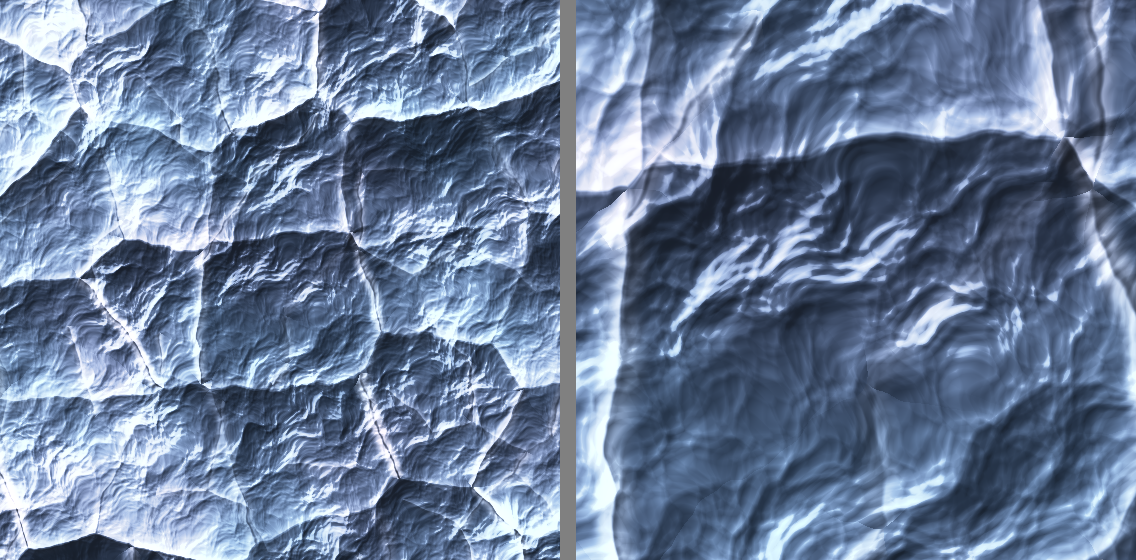
Left, the full canvas; right, a detail of the centre.
A Shadertoy shader for this texture:

```glsl
// Crumpled icy-blue sheet: warped Voronoi creases split it into tilted facets,
// each with a pale rim above and a shadow below. Layered cellular noise adds a
// fine rocky grain with white flecks; the summed tone picks from a blue ramp.

const mat2 TURN = mat2(0.8, 0.6, -0.6, 0.8);
const vec2 LIGHT = vec2(-0.6, 0.8);
const int STOPS = 6;
const vec3 BLUES[STOPS] = vec3[STOPS](
    vec3(0.15, 0.20, 0.28), vec3(0.27, 0.34, 0.46), vec3(0.38, 0.47, 0.62),
    vec3(0.51, 0.61, 0.78), vec3(0.66, 0.77, 0.92), vec3(0.87, 0.93, 0.98));
const float LEVELS[STOPS] = float[STOPS](0.065, 0.235, 0.435, 0.61, 0.76, 0.915);

struct Crease {
    float dist;      // distance to the nearest cell border
    float strength;  // random value shared by both sides of the border
    vec2 normal;     // direction from this cell to its neighbour
    vec2 offset;     // position relative to the cell site
    vec2 id;
};

vec2 hash2(vec2 p) {
    vec3 q = fract(vec3(p.xyx) * vec3(0.1031, 0.1030, 0.0973));
    q += dot(q, q.yzx + 33.33);
    return fract((q.xx + q.yz) * q.zy);
}

vec2 site(vec2 id) {
    return id + 0.5 + 0.68 * (hash2(id + 17.0) - 0.5);
}

// Layered sines, each bent by a second sine.
float waves(vec2 p) {
    float sum = 0.0, amp = 1.0;
    for (int i = 0; i < 4; i++) {
        p = TURN * p * 1.7 + 1.3;
        sum += amp * sin(p.x + 1.5 * sin(p.y));
        amp *= 0.6;
    }
    return sum;
}

// Squared distance to the nearest scattered point.
float pits(vec2 p) {
    vec2 cell = floor(p);
    float nearest = 4.0;
    for (int y = -1; y <= 1; y++)
    for (int x = -1; x <= 1; x++) {
        vec2 id = cell + vec2(x, y);
        vec2 r = id + hash2(id) - p;
        nearest = min(nearest, dot(r, r));
    }
    return nearest;
}

// Rough height, slightly stretched along the rising diagonal.
float rockHeight(vec2 p) {
    p += 0.008 * vec2(waves(p * 14.0), waves(p * 14.0 + 5.0));
    p = vec2(dot(p, vec2(0.64, 0.77)) * 8.0, dot(p, vec2(-0.77, 0.64)) * 11.0);
    float sum = 0.0, amp = 0.8;
    for (int i = 0; i < 5; i++) {
        sum += amp * pits(p);
        p = mat2(0.8, 0.6, -0.6, 0.8) * p * 2.03 + 7.7;
        amp *= 0.47;
    }
    return sum;
}

Crease findCrease(vec2 p) {
    vec2 cell = floor(p), home = cell, toHome = vec2(4.0);
    for (int y = -1; y <= 1; y++)
    for (int x = -1; x <= 1; x++) {
        vec2 id = cell + vec2(x, y);
        vec2 r = site(id) - p;
        if (dot(r, r) < dot(toHome, toHome)) { toHome = r; home = id; }
    }
    Crease c = Crease(4.0, 0.0, vec2(0.0, 1.0), -toHome, home);
    for (int y = -2; y <= 2; y++)
    for (int x = -2; x <= 2; x++) {
        if (x == 0 && y == 0) continue;
        vec2 id = home + vec2(x, y);
        vec2 r = site(id) - p;
        vec2 n = normalize(r - toHome);
        float d = dot(0.5 * (toHome + r), n);
        if (d < c.dist) {
            c.dist = d;
            c.normal = n;
            c.strength = hash2(id + home + 5.0).x;
        }
    }
    return c;
}

// Returns the tone of facets and folds in x, and the pale band mask in y.
vec2 foldTone(vec2 p, float scale, float facet, float weakest, float width) {
    Crease c = findCrease(p * scale);
    float d = c.dist / scale;
    float strength = mix(weakest, 1.0, smoothstep(0.1, 0.8, c.strength));
    float lit = 0.3 * c.normal.x - c.normal.y;
    float rim = smoothstep(-0.5, 0.6, lit);
    vec2 rnd = hash2(c.id + 31.0);
    float tilt = dot(c.offset, vec2(rnd.x - 0.5, -1.0));
    float band = (1.0 - smoothstep(0.2 * width, 1.2 * width, d)) * (1.0 - 0.6 * abs(lit));
    float shadow = 0.7 * exp(-d / (3.5 * width)) + 0.6 * exp(-d / (0.3 * width));
    float fold = 1.8 * rim * exp(-d / width) - (1.0 - rim) * shadow + 1.7 * band;
    float tone = facet * (1.5 * tilt + rnd.y - 0.5) + strength * fold;
    return vec2(tone * smoothstep(0.0, 0.003, d), band * strength);
}

vec3 blueRamp(float t) {
    vec3 color = BLUES[0] * mix(0.6, 1.0, smoothstep(0.0, LEVELS[0], t));
    for (int i = 1; i < STOPS; i++)
        color = mix(color, BLUES[i], clamp((t - LEVELS[i - 1]) / (LEVELS[i] - LEVELS[i - 1]), 0.0, 1.0));
    return color * (1.0 + 0.1 * smoothstep(0.92, 1.0, t));
}

void mainImage(out vec4 fragColor, in vec2 fragCoord) {
    vec2 uv = fragCoord / iResolution.y;

    // Creases: broad folds, then sparse finer ones, with wandering borders
    vec2 bent = uv + 0.012 * vec2(waves(uv * 5.0), waves(uv * 5.0 + 9.0));
    bent += 0.0016 * vec2(waves(uv * 38.0), waves(uv * 38.0 + 4.0));
    vec2 broad = foldTone(bent + vec2(0.12 * uv.y, -0.12 * uv.x), 4.2, 0.95, 0.3, 0.016);
    vec2 fine = foldTone(TURN * bent + 3.0, 6.0, 0.08, -0.15, 0.011);

    // Grain: slope of the rough height towards the light
    float reach = 0.004;
    float slope = (rockHeight(uv) - rockHeight(uv + reach * LIGHT)) / reach;
    float patches = waves(uv * 9.0 + 2.0);
    float grain = slope * 0.06 * (0.75 + 0.4 * smoothstep(-0.2, 1.2, patches));

    // White flecks gather where slopes and patches face the light
    float flecks = smoothstep(0.55, 0.95, grain + 0.3 * patches + 0.3 * broad.x);

    // Tone to colour
    float tone = broad.x + 0.5 * max(fine.x, -0.5) + grain + 0.6 * flecks;
    tone += 0.2 * patches + 0.28 * waves(uv * 3.0 + 6.0) - 0.12;
    vec3 color = blueRamp(1.0 / (1.0 + exp(-1.6 * tone)));
    float grey = dot(color, vec3(0.3, 0.5, 0.2));
    color = mix(color, grey * vec3(1.0, 1.0, 1.08), 0.5 * clamp(max(broad.y, 0.6 * fine.y), 0.0, 1.0));
    color *= 1.0 + 0.02 * waves(uv * 6.0 + 11.0) * vec3(-1.0, 0.4, 0.3);
    fragColor = vec4(clamp(color, 0.0, 1.0), 1.0);
}
```
